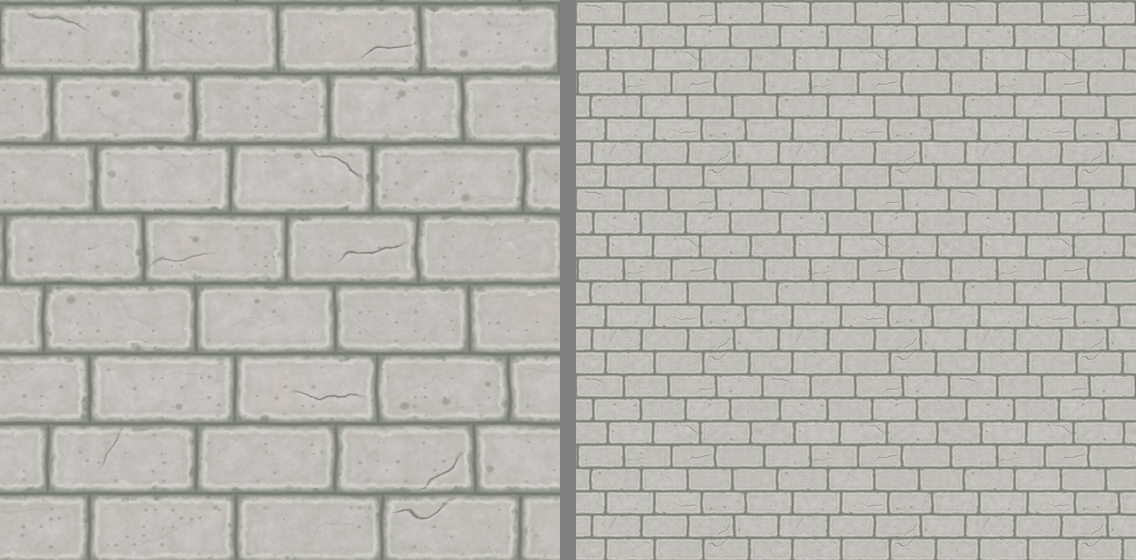
Left, the tile; right, the same tile 3 across and 3 down.
A Shadertoy shader for this texture:

```glsl
const vec2 BRICKS = vec2(4.0, 8.0);
const float JOINT_HALF = 0.045;   // in row heights
const float CORNER = 0.12;

const vec3 STONE_DARK = vec3(0.70, 0.70, 0.675);
const vec3 STONE_LIGHT = vec3(0.80, 0.79, 0.78);
const vec3 RIM = vec3(0.83, 0.83, 0.81);
const vec3 EDGE = vec3(0.64, 0.65, 0.61);
const vec3 MORTAR = vec3(0.56, 0.57, 0.53);
const vec3 SEAM = vec3(0.46, 0.47, 0.44);
const vec3 STAIN = vec3(0.80, 0.75, 0.69);

struct Brick { vec2 local; vec2 halfSize; vec2 id; };

vec2 hash2(vec2 p) {
    vec3 q = fract(p.xyx * vec3(0.1031, 0.1030, 0.0973));
    q += dot(q, q.yzx + 33.33);
    return fract((q.xx + q.yz) * q.zy);
}

float corner(vec2 cell, vec2 offset, vec2 f, vec2 period, float seed) {
    vec2 gradient = hash2(mod(cell + offset, period) + seed) * 2.0 - 1.0;
    return dot(gradient, f - offset);
}

// Gradient noise that wraps over the unit square
float gradNoise(vec2 uv, vec2 freq, float seed) {
    vec2 p = uv * freq, i = floor(p), f = p - i;
    vec2 w = f * f * f * (f * (f * 6.0 - 15.0) + 10.0);
    float low = mix(corner(i, vec2(0, 0), f, freq, seed), corner(i, vec2(1, 0), f, freq, seed), w.x);
    float high = mix(corner(i, vec2(0, 1), f, freq, seed), corner(i, vec2(1, 1), f, freq, seed), w.x);
    return mix(low, high, w.y);
}

float fbm(vec2 uv, vec2 freq, float seed) {
    float sum = 0.0, amp = 1.0;
    for (int i = 0; i < 4; i++) {
        sum += amp * gradNoise(uv, freq, seed + float(i) * 19.0);
        freq *= 2.0;
        amp *= 0.55;
    }
    return sum;
}

float band(float x, float centre, float width) {
    float t = (x - centre) / width;
    return exp(-t * t);
}

float roundBox(vec2 p, vec2 halfSize, float radius) {
    vec2 q = abs(p) - halfSize + radius;
    return length(max(q, 0.0)) + min(max(q.x, q.y), 0.0) - radius;
}

// Position of a vertical joint, in brick lengths
float jointAt(float column, float row) {
    return column + 0.11 * (hash2(vec2(mod(column, BRICKS.x), row) + 41.0).x - 0.5);
}

Brick findBrick(vec2 uv) {
    float v = uv.y * BRICKS.y + 0.052;
    float row = mod(floor(v), BRICKS.y);
    float course = BRICKS.y - 1.0 - row;
    float x = uv.x * BRICKS.x - mod(course + step(6.0, course), 3.0) / 3.0 - 0.02;
    float column = floor(x);
    column -= 1.0 - step(jointAt(column, row), x);
    column += step(jointAt(column + 1.0, row), x);
    float left = jointAt(column, row), right = jointAt(column + 1.0, row);
    vec2 local = vec2(2.0 * x - left - right, fract(v) - 0.5);
    return Brick(local, vec2(right - left, 0.5), vec2(mod(column, BRICKS.x), row));
}

// Dark fissure with a lit lower lip, different on every brick
float crackRelief(Brick b, float wobble) {
    vec2 place = hash2(b.id + 71.0), kind = hash2(b.id + 97.0);
    float angle = mix(-0.75, 0.75, kind.x);
    vec2 p = b.local - (place - 0.5) * vec2(1.3, 0.6);
    p = mat2(cos(angle), -sin(angle), sin(angle), cos(angle)) * p;
    float offset = p.y + wobble;
    float reach = 1.0 - smoothstep(0.3, 0.6, abs(p.x));
    float strength = 0.12 + 0.88 * smoothstep(0.72, 0.98, kind.y);
    return strength * reach * (band(offset, 0.0, 0.018) - 0.4 * band(offset, -0.05, 0.025));
}

float pits(vec2 uv, float count, float seed, float chance) {
    vec2 p = uv * count, cell = mod(floor(p), count);
    vec2 place = hash2(cell + seed), kind = hash2(cell + seed + 13.0);
    float dist = length((fract(p) - mix(vec2(0.35), vec2(0.65), place)) * vec2(0.85, 1.0));
    float radius = mix(0.12, 0.3, kind.y);
    return step(kind.x, chance) * (1.0 - smoothstep(radius * 0.35, radius, dist));
}

vec3 stoneColour(vec2 uv, Brick b) {
    float mottle = fbm(uv, vec2(28.0), 3.0);
    float grain = fbm(uv, vec2(96.0, 112.0), 151.0);
    float veins = band(gradNoise(uv, vec2(34.0), 211.0) + 0.2 * grain, 0.0, 0.05);
    float tone = 0.56 + 0.45 * mottle + 0.28 * grain + 0.14 * veins;
    tone += 0.14 * (hash2(b.id + 5.0).x - 0.5);
    vec3 colour = mix(STONE_DARK, STONE_LIGHT, clamp(tone, 0.0, 1.15));
    float stain = smoothstep(0.2, 0.7, fbm(uv, vec2(7.0, 6.0), 307.0));
    colour = mix(colour, STAIN, 0.35 * stain);
    float hollow = 0.5 * pits(uv, 60.0, 23.0, 0.13) + 0.65 * pits(uv, 27.0, 61.0, 0.04);
    return mix(colour, MORTAR, hollow);
}

void mainImage(out vec4 fragColor, in vec2 fragCoord) {
    vec2 uv = fragCoord / iResolution.xy;
    vec2 warp = vec2(gradNoise(uv, vec2(18.0), 401.0), gradNoise(uv, vec2(14.0), 433.0));
    Brick b = findBrick(uv + warp * vec2(0.006, 0.003));

    // Ragged outline with occasional chips
    float ragged = fbm(uv, vec2(52.0), 503.0);
    float chip = max(fbm(uv, vec2(30.0), 547.0) - 0.22, 0.0);
    float d = roundBox(b.local, b.halfSize - JOINT_HALF, CORNER) + 0.035 * ragged + 0.14 * chip;

    // Stone face, fissure and worn rim
    vec3 colour = stoneColour(uv, b);
    float crack = crackRelief(b, 0.3 * gradNoise(uv, vec2(20.0), 601.0) + 0.03 * ragged);
    colour = mix(colour, SEAM, 0.85 * max(crack, 0.0));
    colour = mix(colour, RIM, max(-crack, 0.0));
    colour = mix(colour, STONE_DARK, 0.35 * band(d, -0.13, 0.04));
    colour = mix(colour, RIM, clamp(0.6 + 0.7 * ragged, 0.1, 0.95) * band(d, -0.068, 0.025));

    // Recessed joint
    colour = mix(colour, EDGE, smoothstep(-0.05, 0.0, d));
    colour = mix(colour, MORTAR, smoothstep(-0.012, 0.03, d));
    vec2 gap = b.halfSize - abs(b.local);
    float seam = min(gap.x, gap.y) + 0.012 * ragged;
    colour = mix(colour, SEAM, 0.85 * (1.0 - smoothstep(0.005, 0.04, seam)));

    fragColor = vec4(colour, 1.0);
}
```
